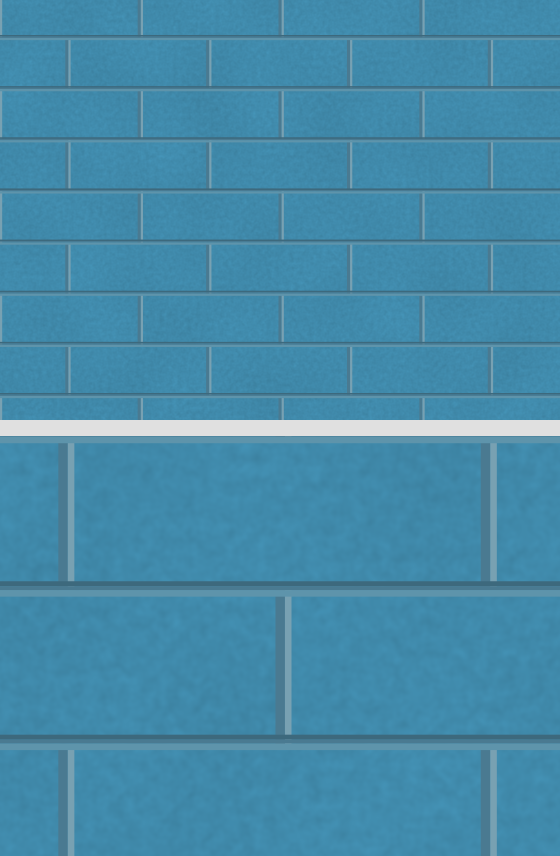
Top: the whole. Bottom: its middle third, enlarged.
A Shadertoy shader for this pattern:

```glsl
#define BRICK_SIZE vec2(0.3353, 0.12177)
#define ROW_START 0.5295
#define ROW_SHIFT 0.486
#define JOINT_UNIT 0.0026
#define GRAIN_SCALE 90.0
#define GRAIN_AMOUNT 0.07
#define PATCH_AMOUNT 0.05
#define GLAZE vec3(0.25, 0.54, 0.67)
#define MORTAR vec3(0.29, 0.48, 0.57)
#define SHADOW vec3(0.24, 0.41, 0.49)
#define TOP_LIGHT vec3(0.37, 0.58, 0.67)
#define SIDE_LIGHT vec3(0.47, 0.63, 0.70)

vec2 hashGradient(vec2 cell) {
    vec3 p = fract(cell.xyx * vec3(0.1031, 0.1030, 0.0973));
    p += dot(p, p.yzx + 33.33);
    return 2.0 * fract((p.xx + p.yz) * p.zy) - 1.0;
}

float gradientNoise(vec2 p) {
    vec2 cell = floor(p), f = fract(p);
    vec2 u = f * f * f * (f * (f * 6.0 - 15.0) + 10.0);
    float a = dot(hashGradient(cell), f);
    float b = dot(hashGradient(cell + vec2(1, 0)), f - vec2(1, 0));
    float c = dot(hashGradient(cell + vec2(0, 1)), f - vec2(0, 1));
    float d = dot(hashGradient(cell + 1.0), f - 1.0);
    return mix(mix(a, b, u.x), mix(c, d, u.x), u.y);
}

// Coverage of the strip between two edges, given in joint units
float strip(float dist, float lower, float upper, float pixel) {
    vec2 edges = vec2(lower, upper) * JOINT_UNIT;
    vec2 cover = clamp((dist - edges) / pixel + 0.5, 0.0, 1.0);
    return cover.x - cover.y;
}

void mainImage(out vec4 fragColor, in vec2 fragCoord) {
    float pixel = 1.0 / iResolution.y;
    vec2 uv = fragCoord * pixel;

    // Running bond: every second row is shifted
    vec2 wall = uv / BRICK_SIZE + vec2(0.0, ROW_START);
    float row = floor(wall.y);
    wall.x -= ROW_SHIFT * mod(row, 2.0);

    // Signed distance to the nearest upright and level joint
    vec2 joint = (fract(wall + 0.5) - 0.5) * BRICK_SIZE;

    // Mottled glaze with fine grain and broad patches
    float grain = gradientNoise(uv * GRAIN_SCALE)
                + 0.6 * gradientNoise(uv * GRAIN_SCALE * 2.1 + 17.0);
    float patches = gradientNoise(uv * 7.0 + 5.0);
    vec3 color = GLAZE * (1.0 + GRAIN_AMOUNT * grain + PATCH_AMOUNT * patches);

    // Upright joints: shade on the left, light on the right
    color = mix(color, MORTAR, strip(joint.x, -2.9, 0.0, pixel));
    color = mix(color, SIDE_LIGHT, strip(joint.x, 0.0, 2.0, pixel));

    // Level joints: shade, mortar, then the lit top edge below
    color = mix(color, SHADOW, strip(joint.y, 1.2, 2.7, pixel));
    color = mix(color, MORTAR, strip(joint.y, 0.0, 1.2, pixel));
    color = mix(color, TOP_LIGHT, strip(joint.y, -2.0, 0.0, pixel));

    fragColor = vec4(color, 1.0);
}
```
